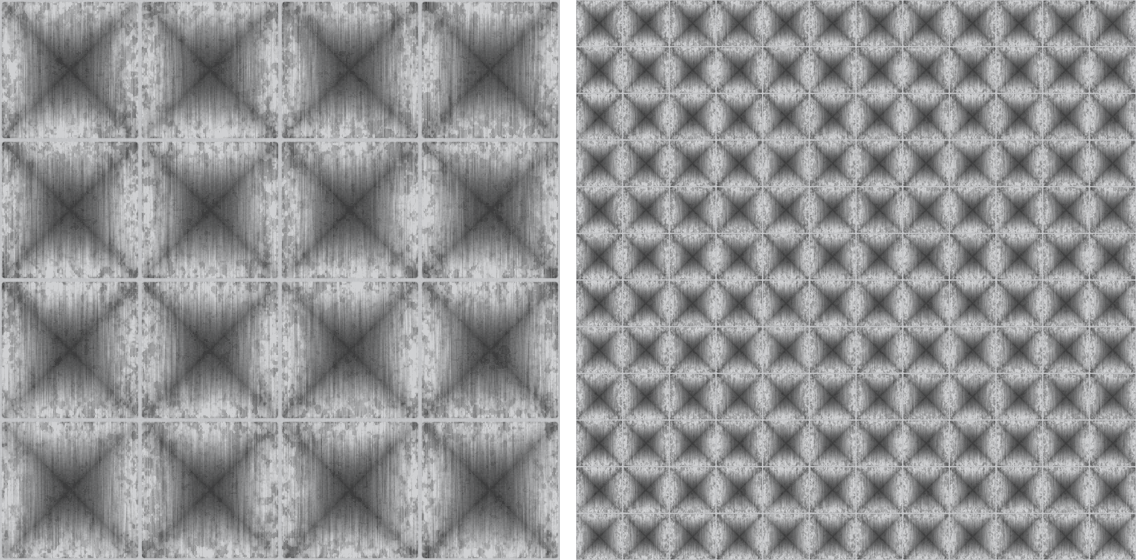
Left, the tile; right, the same tile 3 across and 3 down.
A Shadertoy shader for this texture:

```glsl
const float TILES = 4.0;            // repeats across and down
const float GROUT_HALF = 0.0135;    // half width of the joint, in tiles
const float CORNER = 0.022;         // corner radius, in tiles
const float DARK = 0.375;           // tone at the hollow of a tile
const float BRIGHT = 0.81;          // tone at the middle of its sides
const float CREASE_DEPTH = 0.72;    // loss of light along the diagonals
const float CROSS_DEPTH = 0.11;     // dark cross at the centre
const float BRUSH_DEPTH = 0.34;     // contrast of the brushed lines
const float GRIME_DEPTH = 0.17;     // darkness of the worn blotches
const vec3 TINT = vec3(0.995, 1.0, 1.008);
const vec3 GROUT = vec3(0.765, 0.77, 0.78);

float hash(vec2 p, float seed) {
    uvec3 v = uvec3(p, seed);
    uint h = v.x * 1597334677u ^ v.y * 3812015801u ^ v.z * 2798796415u;
    h = (h ^ (h >> 16)) * 2246822519u;
    h = (h ^ (h >> 13)) * 3266489917u;
    return float((h ^ (h >> 16)) >> 8) / 16777216.0;
}

// Value noise that wraps over the canvas; cells holds whole numbers.
float noise(vec2 uv, vec2 cells, float seed) {
    vec2 p = uv * cells;
    vec2 i = floor(p), f = fract(p);
    f = f * f * (3.0 - 2.0 * f);
    vec2 a = mod(i, cells), b = mod(i + 1.0, cells);
    return mix(mix(hash(a, seed), hash(vec2(b.x, a.y), seed), f.x),
               mix(hash(vec2(a.x, b.y), seed), hash(b, seed), f.x), f.y);
}

float fbm(vec2 uv, vec2 cells, float seed) {
    float sum = 0.0, weight = 0.5;
    for (int k = 0; k < 3; k++) {
        sum += weight * noise(uv, cells, seed + float(k));
        cells *= 2.0;
        weight *= 0.75;
    }
    return sum / 1.156;
}

// Vertical brushed lines, centred on zero.
float brushed(vec2 uv) {
    float fine = noise(uv, vec2(460.0, 24.0), 11.0);
    float medium = noise(uv, vec2(310.0, 16.0), 12.0);
    float broad = noise(uv, vec2(150.0, 12.0), 13.0);
    return 0.48 * fine + 0.37 * medium + 0.15 * broad - 0.5;
}

float roundedBox(vec2 p, float halfSize, float radius) {
    vec2 q = abs(p) - halfSize + radius;
    return length(max(q, 0.0)) + min(max(q.x, q.y), 0.0) - radius;
}

void mainImage(out vec4 fragColor, in vec2 fragCoord) {
    vec2 uv = fragCoord / iResolution.xy;
    vec2 p = fract(uv * TILES) - 0.5;
    float pixel = TILES / iResolution.y;

    // Four sloping faces meeting on the diagonals
    vec2 q = abs(2.0 * p);
    float rise = max(q.x, q.y);
    float offDiagonal = rise - min(q.x, q.y);
    float face = smoothstep(0.18, 0.95, rise);
    float crease = exp(-offDiagonal / (0.08 + 0.24 * rise));
    float creaseDepth = CREASE_DEPTH * (1.0 - 0.25 * smoothstep(0.4, 1.0, rise));
    float tone = mix(DARK, BRIGHT, face * (1.0 - creaseDepth * crease));

    // Dark cross fading outward
    float cross = exp(-offDiagonal / 0.09) * (1.0 - smoothstep(0.0, 0.58, rise));
    tone -= CROSS_DEPTH * cross + 0.03 * (1.0 - smoothstep(0.0, 0.5, length(q)));

    // Brushed lines, strongest on the lit slopes
    float brush = brushed(uv);
    tone += BRUSH_DEPTH * brush * mix(0.22, 1.0, smoothstep(0.15, 0.7, rise));

    // Worn blotches gathering toward the rim, in uneven patches
    float patches = noise(uv, vec2(14.0), 21.0);
    float blotch = fbm(uv, vec2(92.0, 68.0), 31.0) + 0.2 * (patches - 0.5);
    blotch += 0.2 * brush;
    float rim = smoothstep(0.4, 1.0, rise);
    tone -= GRIME_DEPTH * rim * smoothstep(0.46, 0.66, blotch);
    tone += 0.05 * rim * (1.0 - smoothstep(0.3, 0.5, blotch));

    // Small pits in the hollow
    float pits = smoothstep(0.64, 0.72, fbm(uv, vec2(84.0), 41.0));
    tone -= 0.045 * pits * (1.0 - rim);

    // Ragged dark edge and fine grain
    float box = roundedBox(p, 0.5 - GROUT_HALF, CORNER);
    float ragged = smoothstep(0.35, 0.7, noise(uv, vec2(220.0), 51.0));
    tone -= 0.11 * ragged * smoothstep(-0.022, 0.0, box);
    float grain = noise(uv, vec2(420.0), 61.0) - 0.5;
    tone = clamp(tone + 0.05 * grain, 0.24, 0.82);

    // Joints between the tiles
    float joint = smoothstep(-pixel, pixel, box);
    vec3 color = mix(TINT * tone, GROUT + 0.03 * grain, joint);
    fragColor = vec4(color, 1.0);
}
```
